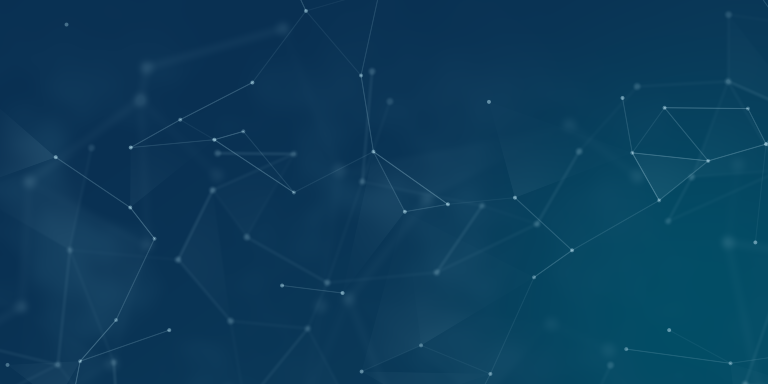
Write a WebGL 2 fragment shader that draws this background.

```glsl
#version 300 es
precision highp float;
// Deep blue to teal backdrop with a hazy, multi-depth network of dots, links and facets.

uniform vec2 u_resolution;
out vec4 fragColor;

const vec3 DEEP_BLUE  = vec3(0.034, 0.188, 0.322);
const vec3 MID_BLUE   = vec3(0.038, 0.222, 0.345);
const vec3 TEAL       = vec3(0.008, 0.302, 0.398);
const vec3 HAZE_COLOR = vec3(0.170, 0.380, 0.500);
const vec3 GLOW_COLOR = vec3(0.600, 0.770, 0.840);

const vec2  TEAL_CENTER   = vec2(1.84, 0.18);
const float TEAL_RADIUS   = 0.92;
const float HAZE_SCALE    = 2.9;
const float HAZE_STRENGTH = 0.34;
const float LINK_CHANCE   = 0.68;
const float FILL_CHANCE   = 0.30;
const float MAX_LINK      = 1.40;   // in cells

// Lengths are fractions of the canvas height.
struct Layer {
  float cell, angle, seed;
  float halfWidth, blur, dotRadius;
  float lineAlpha, dotAlpha, fillAlpha;
};
const Layer SHARP = Layer(0.200, 0.42, 3.0, 0.0015, 0.0012, 0.0050, 0.36, 0.66, 0.105);
const Layer MIDDLE = Layer(0.235, -0.30, 17.0, 0.0042, 0.0080, 0.0085, 0.105, 0.20, 0.065);
const Layer FAR = Layer(0.290, 0.95, 41.0, 0.0110, 0.0240, 0.0170, 0.050, 0.090, 0.050);

vec3 hash3(vec2 p, float seed) {
  vec3 q = fract(vec3(p.xyx + seed * 1.37) * vec3(0.1031, 0.1030, 0.0973));
  q += dot(q, q.yxz + 33.33);
  return fract((q.xxy + q.yzz) * q.zyx);
}

float gradientNoise(vec2 p) {
  vec2 i = floor(p), f = p - i;
  vec2 w = f * f * f * (f * (f * 6.0 - 15.0) + 10.0);
  vec4 g;
  for (int k = 0; k < 4; k++) {
    vec2 corner = vec2(k & 1, k >> 1);
    g[k] = dot(hash3(i + corner, 7.0).xy * 2.0 - 1.0, f - corner);
  }
  return mix(mix(g.x, g.y, w.x), mix(g.z, g.w, w.x), w.y);
}

float fbm(vec2 p) {
  float sum = 0.0, amp = 0.6;
  for (int i = 0; i < 3; i++) {
    sum += amp * gradientNoise(p);
    p = mat2(1.6, 1.2, -1.2, 1.6) * p + 5.3;
    amp *= 0.5;
  }
  return sum;
}

float cross2(vec2 a, vec2 b) { return a.x * b.y - a.y * b.x; }

float segmentDistance(vec2 p, vec2 a, vec2 b) {
  vec2 ab = b - a;
  return length(p - a - ab * clamp(dot(p - a, ab) / dot(ab, ab), 0.0, 1.0));
}

// Positive inside the triangle.
float triangleDepth(vec2 p, vec2 a, vec2 b, vec2 c) {
  float s = sign(cross2(b - a, c - a));
  return min(s * cross2(b - a, p - a) / length(b - a),
         min(s * cross2(c - b, p - b) / length(c - b), s * cross2(a - c, p - c) / length(a - c)));
}

float cover(float d, float radius, float soft) {
  return 1.0 - smoothstep(radius - 0.5 * soft, radius + 0.5 * soft, d);
}

// Node position in xy, strength in z; the upper left is sparse.
vec3 node(vec2 id, mat2 turn, Layer L) {
  vec3 h = hash3(id, L.seed);
  vec2 pos = turn * (id + 0.06 + 0.88 * h.xy) * L.cell;
  float density = 0.88 - 0.55 * smoothstep(0.55, 0.95, pos.y - 0.15 * (pos.x - 1.0));
  return vec3(pos, step(h.z, density) * (0.55 + 0.45 * fract(h.z * 57.0)));
}

float link(vec2 p, vec3 a, vec3 b, float chance, Layer L, float soft) {
  if (a.z * b.z == 0.0 || chance > LINK_CHANCE || distance(a.xy, b.xy) > MAX_LINK * L.cell) return 0.0;
  float level = 1.0 - chance / LINK_CHANCE;
  return cover(segmentDistance(p, a.xy, b.xy), L.halfWidth, soft) * mix(0.18, 1.0, level * level);
}

float network(vec2 p, float pixel, Layer L) {
  float c = cos(L.angle), s = sin(L.angle), soft = max(L.blur, pixel);
  mat2 turn = mat2(c, s, -s, c);
  vec2 home = floor(transpose(turn) * p / L.cell);
  float lines = 0.0, dots = 0.0, fills = 0.0;
  for (int y = -2; y <= 1; y++)
  for (int x = -2; x <= 1; x++) {
    vec2 id = home + vec2(x, y);
    vec3 a = node(id, turn, L), b = node(id + vec2(1, 0), turn, L);
    vec3 d = node(id + vec2(0, 1), turn, L), e = node(id + 1.0, turn, L);
    vec3 h = hash3(id, L.seed + 90.0), f = hash3(id, L.seed + 150.0);
    // Pick one diagonal and the facet beside it.
    bool rising = f.x < 0.5;
    vec3 apex = rising ? b : a, q = rising ? a : b, r = rising ? e : d;
    lines += link(p, a, b, h.x, L, soft) + link(p, a, d, h.y, L, soft) + link(p, q, r, h.z, L, soft);
    dots = max(dots, a.z * cover(distance(p, a.xy), L.dotRadius, soft * 1.3));
    if (f.y < FILL_CHANCE && apex.z * q.z * r.z > 0.0) {
      float fade = mix(1.0, 0.15, smoothstep(0.0, 1.1, distance(p, apex.xy) / L.cell));
      fills += fade * (0.4 + 0.6 * f.z) * cover(-triangleDepth(p, apex.xy, q.xy, r.xy), 0.0, soft);
    }
  }
  return L.lineAlpha * min(lines, 1.5) + L.dotAlpha * dots + L.fillAlpha * fills;
}

void main() {
  vec2 p = gl_FragCoord.xy / u_resolution.y;
  float pixel = 1.0 / u_resolution.y;

  // Diagonal gradient with a teal pool at the lower right
  vec3 color = mix(DEEP_BLUE, MID_BLUE, smoothstep(0.2, 0.85, 0.32 * p.x + 0.45 * (1.0 - p.y)));
  color = mix(color, TEAL, 1.0 - smoothstep(0.05, TEAL_RADIUS, distance(p, TEAL_CENTER)));

  // Drifting haze, thinner toward the top and the right
  float haze = smoothstep(-0.10, 0.36, fbm(p * HAZE_SCALE + 2.0));
  haze *= 1.0 - 0.9 * smoothstep(0.55, 0.95, p.y);
  haze *= 1.0 - 0.6 * smoothstep(1.0, 1.8, p.x);
  color = mix(color, HAZE_COLOR, HAZE_STRENGTH * haze);

  // Network from the blurred distance to the crisp front
  color = mix(color, GLOW_COLOR, min(network(p, pixel, FAR), 0.9));
  color = mix(color, GLOW_COLOR, min(network(p, pixel, MIDDLE), 0.9));
  color = mix(color, GLOW_COLOR, min(network(p, pixel, SHARP), 0.9));
  fragColor = vec4(color, 1.0);
}
```
